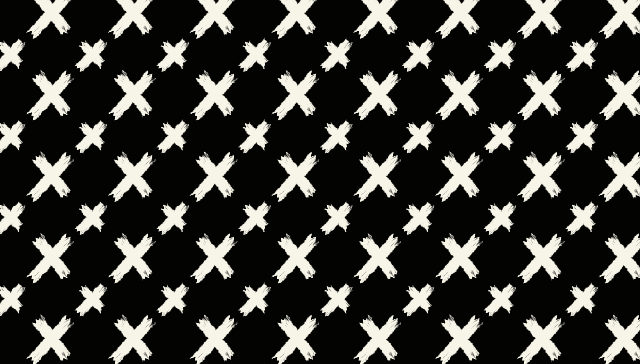
A Shadertoy shader for this pattern:

```glsl
// Staggered lattices of large and small dry-brush crosses, cream on black.

const vec2 PERIOD = vec2(0.2247, 0.2240);       // in canvas heights
const vec2 LARGE_CENTER = vec2(0.1418, 0.0710);
const vec2 SMALL_CENTER = vec2(0.0275, 0.1808);
const vec3 INK = vec3(0.01, 0.01, 0.008);
const vec3 CREAM = vec3(0.97, 0.96, 0.91);

vec2 gradientAt(vec2 cell) {
    float h = fract(sin(dot(cell, vec2(127.1, 311.7))) * 43758.55);
    float angle = 6.2832 * h;
    return vec2(cos(angle), sin(angle));
}

// Gradient noise, roughly -0.7 to 0.7
float gradientNoise(vec2 p) {
    vec2 i = floor(p), f = fract(p);
    vec2 u = f * f * f * (f * (f * 6.0 - 15.0) + 10.0);
    vec2 e = vec2(0.0, 1.0);
    float low = mix(dot(gradientAt(i), f),
                    dot(gradientAt(i + e.yx), f - e.yx), u.x);
    float high = mix(dot(gradientAt(i + e.xy), f - e.xy),
                     dot(gradientAt(i + e.yy), f - e.yy), u.x);
    return mix(low, high, u.y);
}

// Position relative to the nearest lattice point
vec2 repeatAround(vec2 p, vec2 center, vec2 period) {
    return (fract((p - center) / period + 0.5) - 0.5) * period;
}

// Signed distance to a stroke from a to b; dryness is given at each end
float brushStroke(vec2 p, vec2 a, vec2 b, float halfWidth, vec2 dryness, float seed) {
    float len = length(b - a);
    vec2 dir = (b - a) / len;
    float along = dot(p - a, dir);
    float across = dot(p - a, vec2(-dir.y, dir.x));
    vec2 q = vec2(along, across) / halfWidth;
    float fromMiddle = along - 0.5 * len;

    // Wavering sides and ragged ends
    float sideNoise = 0.28 * gradientNoise(vec2(q.x * 0.9, seed + 5.3 * sign(across)))
                    + 0.16 * gradientNoise(vec2(q.x * 3.1, seed + 9.7 * sign(across)));
    float endNoise = 0.9 * gradientNoise(vec2(q.y * 1.9 + seed, seed + 3.4 * sign(fromMiddle)));
    float side = abs(across) - halfWidth * (1.0 + sideNoise);
    float end = abs(fromMiddle) - 0.5 * len + halfWidth * endNoise;

    // Bristle gaps, opening towards the ends and one side
    float t = clamp(along / len, 0.0, 1.0);
    float wear = mix(dryness.x, dryness.y, t) * smoothstep(0.12, 0.46, abs(t - 0.5));
    wear *= clamp(0.6 + 0.45 * q.y, 0.0, 1.0);
    float bristle = gradientNoise(vec2(q.x * 0.65, q.y * 3.2) + seed)
                  + 0.3 * gradientNoise(q * vec2(2.0, 5.0) + seed * 1.7);
    float gap = (bristle - mix(0.95, 0.0, wear)) * halfWidth / 3.5;

    return max(max(side, end), gap);
}

float largeCross(vec2 p) {
    float rising = brushStroke(p, vec2(0.048, 0.051), vec2(-0.054, -0.062),
                               0.0150, vec2(0.85, 0.55), 2.37);
    float falling = brushStroke(p, vec2(-0.039, 0.051), vec2(0.040, -0.053),
                                0.0160, vec2(1.0, 0.75), 7.61);
    return min(rising, falling);
}

float smallCross(vec2 p) {
    float rising = brushStroke(p, vec2(0.033, 0.032), vec2(-0.036, -0.042),
                               0.0130, vec2(0.85, 0.6), 4.43);
    float falling = brushStroke(p, vec2(-0.026, 0.028), vec2(0.029, -0.030),
                                0.0120, vec2(0.45, 0.6), 11.29);
    return min(rising, falling);
}

void mainImage(out vec4 fragColor, in vec2 fragCoord) {
    vec2 p = fragCoord / iResolution.y;
    float large = largeCross(repeatAround(p, LARGE_CENTER, PERIOD));
    float small = smallCross(repeatAround(p, SMALL_CENTER, PERIOD));

    // Edge softened over about one pixel
    float edge = 0.75 / iResolution.y;
    float paint = 1.0 - smoothstep(-edge, edge, min(large, small));
    fragColor = vec4(mix(INK, CREAM, paint), 1.0);
}
```
